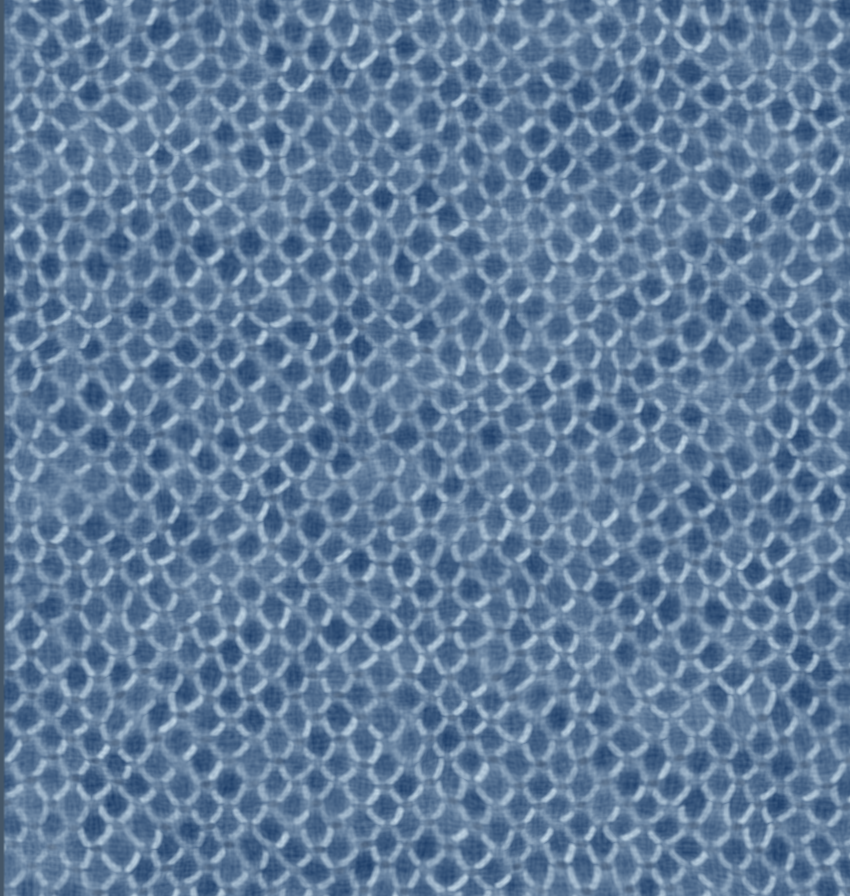
A Shadertoy shader for this texture:

```glsl
// Blue woven cloth: a staggered lattice of dark pits framed by pale slanted threads.
// Each lattice cell adds one soft pit, two curved thread highlights and a shadow
// at the crossing; gradient noise bends the rows, fades patches and adds fibres.

vec2 hash2(vec2 p) {
    vec3 q = fract(p.xyx * vec3(0.1031, 0.1030, 0.0973));
    q += dot(q, q.yzx + 33.33);
    return fract((q.xx + q.yz) * q.zy);
}

float gradientCorner(vec2 cell, vec2 corner, vec2 f) {
    float angle = 6.2832 * hash2(cell + corner).x;
    return dot(vec2(cos(angle), sin(angle)), f - corner);
}

float gradientNoise(vec2 p) {
    vec2 cell = floor(p), f = p - cell;
    vec2 w = f * f * f * (f * (f * 6.0 - 15.0) + 10.0);
    vec2 e = vec2(1.0, 0.0);
    return mix(mix(gradientCorner(cell, e.yy, f), gradientCorner(cell, e.xy, f), w.x),
               mix(gradientCorner(cell, e.yx, f), gradientCorner(cell, e.xx, f), w.x), w.y);
}

// Soft, slightly bowed thread segment centred on the origin
float thread(vec2 d, float angle, float halfLength, float radius, float bow) {
    vec2 along = vec2(cos(angle), sin(angle));
    float s = dot(d, along);
    float across = dot(d, vec2(-along.y, along.x)) + bow * s * s;
    float dist = length(vec2(max(abs(s) - halfLength, 0.0), across));
    return 1.0 - smoothstep(radius * 0.15, radius, dist);
}

void mainImage(out vec4 fragColor, in vec2 fragCoord) {
    vec2 uv = fragCoord / iResolution.xy;

    // Half-step lattice coordinates, gently bent
    vec2 g = uv * vec2(38.4, 41.5) + vec2(0.7, -0.18);
    vec2 bend = vec2(gradientNoise(g * 0.23 + 60.0), gradientNoise(g * 0.27 + 90.0));
    g += 0.45 * bend;

    // Turned by 45 degrees, the staggered pits form a square grid
    vec2 home = floor(vec2(g.x + g.y, g.x - g.y) * 0.5 + 0.5);
    float pit = 0.0, shine = 0.0, shadow = 0.0;
    for (int j = -1; j <= 1; j++) {
        for (int i = -1; i <= 1; i++) {
            vec2 id = home + vec2(i, j);
            vec2 a = hash2(id + 117.0), b = hash2(id + 251.0), c = hash2(id + 389.0);
            vec2 d = g - vec2(id.x + id.y, id.x - id.y) - 0.22 * (a - 0.5);

            // Dark pit, uneven in size and depth
            float size = 0.74 + 0.2 * b.x;
            float r = length(d * vec2(1.05, 0.95) - vec2(0.0, 0.06));
            pit = max(pit, (1.0 - smoothstep(0.3 * size, size, r)) * mix(0.55, 1.1, b.y));

            // Rising thread at the lower right, falling thread at the lower left
            float rising = thread(d - vec2(0.52, -0.46), 0.85 + 0.65 * (a.x - 0.4),
                                  0.22 + 0.16 * c.x, 0.25, -0.35);
            float falling = thread(d - vec2(-0.5, -0.48), 2.1 - 0.6 * (a.y - 0.5),
                                   0.2 + 0.16 * c.y, 0.25, 0.4);
            shine = max(shine, rising * mix(0.55, 1.15, c.y));
            shine = max(shine, falling * mix(0.25, 0.9, c.x));

            // Small gap where the threads cross
            float gap = length((d - vec2(0.06, -0.98)) * vec2(0.8, 1.2));
            shadow = max(shadow, (1.0 - smoothstep(0.05, 0.3, gap)) * a.y);
        }
    }

    // Worn patches and pale bands flatten the relief
    float patchy = gradientNoise(g * 0.19 + 20.0) + 0.6 * gradientNoise(g * 0.5 + 40.0);
    float band = gradientNoise(vec2(g.x * 0.06, g.y * 0.4) + 130.0);
    float wear = smoothstep(0.05, 0.75, patchy + 0.5 * band);

    // Fibres: streaks in both thread directions and fine grain
    float fibre = gradientNoise(g * vec2(1.6, 5.5) + 200.0)
                + gradientNoise(g * vec2(5.5, 1.6) + 300.0)
                + 0.7 * gradientNoise(g * 6.0 + 400.0);

    float shade = 0.42 - 0.43 * pit * (1.0 - 0.55 * wear);
    shade = mix(shade, 0.98, 0.8 * shine * (1.0 - 0.3 * wear));
    shade += 0.13 * fibre - 0.24 * shadow * (1.0 - 0.5 * wear) + 0.08 * band;

    vec3 color = mix(vec3(0.21, 0.33, 0.48), vec3(0.74, 0.82, 0.88), shade);
    color = mix(color, vec3(0.3, 0.32, 0.36), 0.25 * shadow);

    // Dull selvedge along the left border
    color = mix(vec3(0.27, 0.34, 0.41), color, smoothstep(0.003, 0.007, uv.x));
    fragColor = vec4(clamp(color, 0.0, 1.0), 1.0);
}
```
